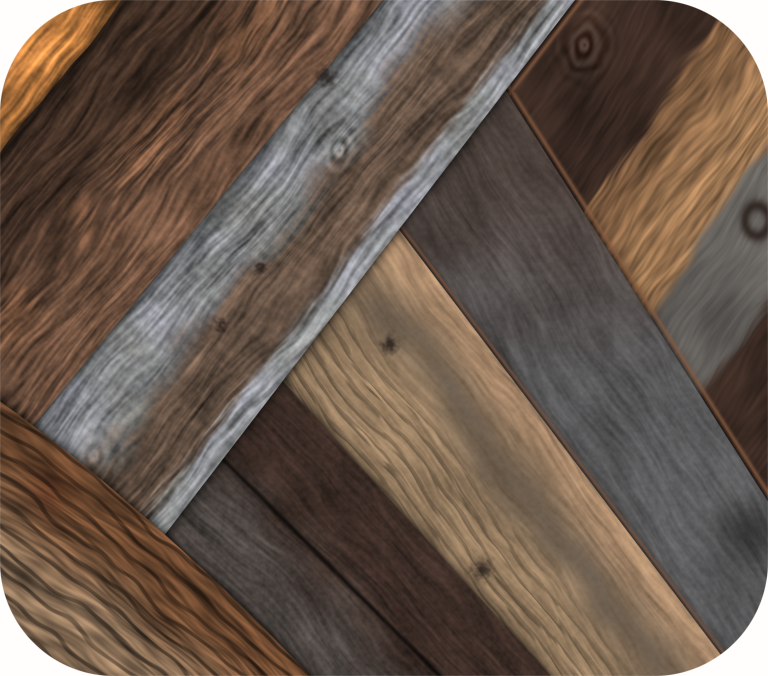
Reproduce this texture procedurally as a Shadertoy shader.

```glsl
vec2 hashGradient(vec2 c) {
  vec3 h = fract(c.xyx * vec3(.1031, .103, .0973));
  h += dot(h, h.yzx + 33.33);
  float a = 6.2832 * fract((h.x + h.y) * h.z);
  return vec2(cos(a), sin(a));
}

float noise(vec2 p) {
  vec2 i = floor(p), f = p - i, e = vec2(1, 0);
  vec2 w = f * f * f * (f * (f * 6. - 15.) + 10.);
  return 1.4 * mix(
    mix(dot(hashGradient(i), f), dot(hashGradient(i + e), f - e), w.x),
    mix(dot(hashGradient(i + e.yx), f - e.yx), dot(hashGradient(i + 1.), f - 1.), w.x), w.y);
}

// Wood fibres running along a board
float grain(float along, float across) {
  vec2 g = vec2(along, across);
  g.y += .12 * noise(g * vec2(.7, 1.3)) + .025 * noise(g * vec2(2.5, 4));
  return .45 * noise(g * vec2(.8, 8)) + .5 * noise(g * vec2(1.6, 19) + 7.)
    + .35 * noise(g * vec2(4, 31) + 3.);
}

// Signed distance to a line, positive on the right of travel
float side(vec2 p, vec4 line) {
  vec2 d = normalize(line.zw - line.xy);
  return dot(p - line.xy, vec2(-d.y, d.x));
}

float cover(float d) {
  float aa = 6. / iResolution.x;
  return smoothstep(-aa, aa, d);
}

float band(float d, float width) { return exp(-d * d / (width * width)); }

// Lays a board over others with a contact shadow
vec3 lay(vec3 under, vec3 over, float d) {
  return mix(under * (1. - .55 * exp(-max(-d, 0.) * 20.)), over, cover(d));
}

float rings(vec2 q, float r) {
  float l = length(q * vec2(1.15, .9)) + .04 * noise(q * 6.);
  return sin(l * 48.) * band(l, r);
}

void mainImage(out vec4 fragColor, in vec2 fragCoord) {
  vec2 uv = fragCoord / iResolution.xy;
  vec2 p = vec2(uv.x, 1. - uv.y) * vec2(7.68, 6.74);
  float cloud = noise(p * 1.1) + .5 * noise(p * 2.7 + 5.);
  float speck = noise(p * 15.) + .6 * noise(p * 29.);

  // Board edges
  float dLeft = side(p, vec4(.33, 4.25, 3.83, 0));
  float dRight = side(p, vec4(1.65, 5.33, 5.75, 0));
  float dSlate = side(p, vec4(5.07, .92, 7.68, 5));
  float dBeige = side(p, vec4(4, 2.3, 7.15, 6.45));
  float dUmber = side(p, vec4(2.85, 3.83, 5.5, 6.74));
  float dFoot = (p.y - 4. - .72 * p.x - .052 * p.x * p.x) / 1.32;
  float rise = dot(p, vec2(.62, -.785)), fall = dot(p, vec2(.62, .785));

  // Upper right stripes
  float v = side(p, vec4(5.85, 2.1, 7.2, .2));
  float g = grain(rise, v + 11.);
  float ragged = v + .07 * (cloud + g);
  vec3 dark = vec3(.24, .175, .145) * (1. + .25 * cloud + .3 * g);
  vec3 amber = mix(vec3(.47, .345, .24), vec3(.61, .46, .32), smoothstep(.1, .8, v));
  vec3 col = mix(dark, amber * (1. + .55 * g), smoothstep(-.05, .08, ragged));
  col = mix(col, vec3(.39, .375, .36) * (1. + .2 * g + .15 * cloud), smoothstep(1.04, 1.18, ragged));
  col = mix(col, dark, smoothstep(1.95, 2.08, ragged));
  col += .09 * rings(p - vec2(5.85, .45), .24);
  float eye = length((p - vec2(7.57, 2.2)) * vec2(1, .8));
  col = mix(col, vec3(.17, .13, .11), .85 * band(eye - .12, .05));
  col = mix(col, vec3(.66, .45, .32), .75 * max(band(dSlate + .045, .025), band(dRight - .05, .025)));

  // Slate board
  g = grain(fall, dSlate + 23.);
  vec3 wood = mix(vec3(.3, .255, .235), vec3(.35, .35, .355), smoothstep(1.6, 4.2, p.y + .3 * cloud));
  wood *= 1. + .25 * g + .12 * cloud + .07 * speck;
  wood *= 1. - .4 * band(length(p - vec2(7.5, 5.3)), .3);
  col = lay(col, wood, dSlate);

  // Beige board with a weathered streak
  g = grain(fall, dBeige + 37.);
  wood = mix(vec3(.67, .54, .42), vec3(.59, .49, .38), smoothstep(.1, .7, dBeige));
  float streak = band(dBeige - .57 + .12 * cloud, .27) * smoothstep(2.5, 3.2, p.y);
  wood = mix(wood, vec3(.37, .325, .28), streak * (.72 + .5 * g));
  wood *= 1. + .3 * g + .06 * cloud + .04 * speck;
  float fibre = sin(dBeige * 46. + 4. * noise(p) + 3. * g);
  wood *= 1. - .22 * smoothstep(.3, 1., fibre) * smoothstep(.7, 1.1, dBeige);
  col = lay(col, wood, dBeige);
  col = mix(col, vec3(.46, .32, .24), .75 * band(dBeige + .035, .018));

  // Umber boards with their seam
  g = grain(fall, dUmber + 51.);
  wood = mix(vec3(.235, .175, .15), vec3(.29, .265, .25), smoothstep(.6, 1.5, dUmber + .3 * cloud));
  wood *= 1. + .4 * g + .12 * cloud + .12 * speck;
  wood *= 1. - .65 * band(side(p, vec4(2.2, 4.55, 4.4, 6.74)), .025);
  col = lay(col, wood, dUmber);

  // Long silvered board with a worn heart
  float u = dLeft / (dLeft - dRight);
  g = grain(rise, dLeft + 67.);
  float heart = smoothstep(.3, .52, u + .13 * cloud + .1 * g) * smoothstep(.9, .8, u + .06 * g);
  wood = mix(vec3(.51, .515, .525 + .03 * cloud), vec3(.375, .305, .255), heart);
  wood *= 1. + .6 * g + .12 * cloud + .09 * speck - .1 * noise(vec2(rise * 13., dLeft * 3.));
  wood += .14 * rings(p - vec2(3.4, 1.5), .17) + .08 * rings(p - vec2(.95, 4.55), .25);
  col = lay(col, wood + .1 * band(u - .95, .025), -dRight);

  // Upper left brown boards
  float a = -dLeft;
  g = grain(rise, a + 83.);
  wood = mix(vec3(.43, .315, .245), vec3(.255, .185, .145), smoothstep(.2, 1.5, a + .2 * cloud));
  wood += vec3(.11, .07, .04) * band(a - .85, .25) * smoothstep(-.2, .6, cloud + g);
  wood = mix(wood, vec3(.58, .38, .2) * (1. + .6 * cloud), cover(a - 2. + .04 * cloud));
  wood *= 1. + .72 * g + .08 * speck;
  wood *= 1. - .5 * band(a - 1.96, .06) - .35 * band(a - 1.3, .035);
  col = lay(col, wood, a);

  // Lower left board
  g = grain(fall, dFoot + 97.);
  wood = mix(vec3(.41, .275, .18), vec3(.53, .43, .335), smoothstep(.35, 1.2, dFoot + .15 * cloud));
  wood = mix(wood, vec3(.33, .19, .12), .7 * band(length(p - vec2(.5, 4.9)), .25));
  wood *= (1. + .7 * g) * (1. - .4 * smoothstep(.55, 1., sin(dFoot * 36. + 3. * cloud)));
  col = lay(col, wood, dFoot);

  // Small knots: centre and radius
  vec3 knots[5] = vec3[5](vec3(3.26, .76, .09), vec3(2.6, 2.68, .05),
    vec3(2.2, 3.24, .055), vec3(3.9, 3.44, .075), vec3(4.82, 5.68, .09));
  for (int i = 0; i < 5; i++) {
    float l = length(p - knots[i].xy) + .03 * speck;
    col = mix(col, vec3(.14, .11, .1), .8 * band(l, knots[i].z));
  }

  // Rounded white surround
  vec2 corner = abs(p - vec2(3.84, 3.37)) - vec2(2.7, 2.23);
  float frame = length(max(corner, 0.)) - 1.14;
  fragColor = vec4(mix(clamp(col, 0., 1.), vec3(1, .995, .99), cover(frame)), 1);
}
```
